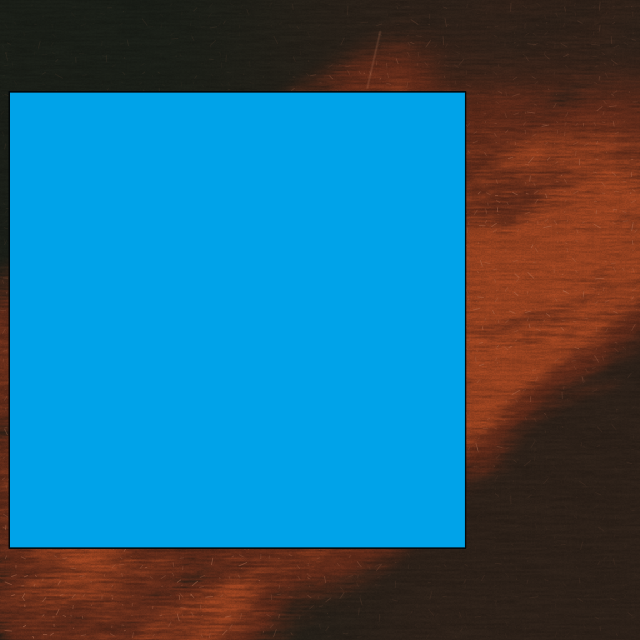
A WebGL 1 fragment shader for this background:

```glsl
precision highp float;

uniform vec2 u_resolution;

const vec3 SHADOW = vec3(0.10, 0.115, 0.09);
const vec3 UMBER = vec3(0.17, 0.125, 0.095);
const vec3 MAHOGANY = vec3(0.36, 0.16, 0.095);
const vec3 COPPER = vec3(0.58, 0.25, 0.12);
const vec3 SCRATCH = vec3(0.72, 0.46, 0.34);
const vec3 PANEL_BLUE = vec3(0.0, 0.64, 0.914);
const vec3 OUTLINE = vec3(0.01, 0.03, 0.04);

float hash(vec2 p) {
  return fract(sin(dot(p, vec2(127.1, 311.7))) * 43758.545);
}

float noise(vec2 p) {
  vec2 i = floor(p);
  vec2 f = fract(p);
  f = f * f * (3.0 - 2.0 * f);
  float low = mix(hash(i), hash(i + vec2(1.0, 0.0)), f.x);
  float high = mix(hash(i + vec2(0.0, 1.0)), hash(i + 1.0), f.x);
  return mix(low, high, f.y);
}

float fbm(vec2 p) {
  float sum = 0.0;
  float amplitude = 0.5;
  for (int i = 0; i < 5; i++) {
    sum += amplitude * noise(p);
    p = p * 2.03 + 17.3;
    amplitude *= 0.5;
  }
  return sum;
}

float segmentDistance(vec2 p, vec2 a, vec2 b) {
  vec2 along = b - a;
  float t = clamp(dot(p - a, along) / dot(along, along), 0.0, 1.0);
  return length(p - a - along * t);
}

float boxDistance(vec2 p, vec2 center, vec2 halfSize) {
  vec2 d = abs(p - center) - halfSize;
  return length(max(d, 0.0)) + min(max(d.x, d.y), 0.0);
}

// Diagonal beam with soft shadows above, below and at the upper right
float beamLight(vec2 p, float wobble) {
  float above = p.y - 0.61 - 0.6 * p.x + 0.06 * wobble;
  float below = p.y - 0.05 - 0.9 * (p.x - 0.55) + 0.14 * wobble;
  float light = 1.0 - smoothstep(-0.11, 0.02, above);
  light *= smoothstep(-0.06, 0.2, below);
  float corner = smoothstep(0.72, 0.94, p.y + 0.1 * wobble);
  light *= 1.0 - 0.85 * corner * smoothstep(0.54, 0.72, p.x);
  float leftShade = smoothstep(0.1, 0.5, p.y) * (1.0 - smoothstep(0.0, 0.3, p.x));
  return light * (1.0 - 0.35 * leftShade);
}

// Short marks at random angles, one per grid cell
float scratches(vec2 p, float cells, float width) {
  vec2 q = p * cells;
  vec2 cell = floor(q);
  float angle = 6.283 * hash(cell + 3.1);
  vec2 center = 0.3 + 0.4 * vec2(hash(cell + 7.7), hash(cell + 13.9));
  vec2 reach = vec2(cos(angle), sin(angle)) * 0.25 * hash(cell + 21.3) + 0.01;
  float d = segmentDistance(fract(q), center - reach, center + reach) / cells;
  float present = step(0.62, hash(cell + 31.7));
  return present * (1.0 - smoothstep(0.0, width, d));
}

vec3 woodColor(float light, float shade) {
  vec3 color = mix(SHADOW, UMBER, shade);
  color = mix(color, MAHOGANY, smoothstep(0.02, 0.45, light));
  return mix(color, COPPER, smoothstep(0.4, 0.95, light));
}

vec3 wood(vec2 p, float pixel) {
  // Cloudy stains rise gently to the right
  vec2 tilted = vec2(p.x + 0.35 * p.y, p.y - 0.35 * p.x);
  float cloud = fbm(tilted * vec2(6.0, 15.0) + 4.0) - 0.48;
  float light = beamLight(p, cloud);
  float hotSpot = exp(-dot((p - vec2(0.85, 0.61)) * vec2(3.5, 5.5),
                           (p - vec2(0.85, 0.61)) * vec2(3.5, 5.5)));
  float tone = light * (0.63 + 1.1 * cloud + 0.22 * hotSpot);

  // Fine horizontal grain
  float grain = noise(p * vec2(24.0, 330.0)) - 0.5;
  grain += 0.6 * (noise(p * vec2(90.0, 400.0)) - 0.5);
  tone += light * 0.16 * grain;
  vec3 color = woodColor(tone, smoothstep(0.2, 0.7, p.x));
  color *= 1.0 + 0.14 * grain + 0.1 * (hash(floor(p * 512.0)) - 0.5);

  // Worn flecks, a dusty corner and one long scratch
  float width = max(0.0013, pixel);
  float dust = exp(-dot(p, p) * 90.0);
  float wear = scratches(p, 38.0, width) * (0.08 + 0.3 * light);
  wear += scratches(p + 0.37, 65.0, width) * (0.04 + 0.2 * light + 0.35 * dust);
  float longMark = segmentDistance(p, vec2(0.574, 0.863), vec2(0.594, 0.95));
  wear += 0.22 * (1.0 - smoothstep(0.0, 0.003, longMark));
  return mix(color, SCRATCH, clamp(wear, 0.0, 0.7));
}

void main() {
  vec2 p = gl_FragCoord.xy / u_resolution;
  float pixel = 1.0 / min(u_resolution.x, u_resolution.y);
  vec3 color = wood(p, pixel);

  // Outlined flat panel
  float d = boxDistance(p, vec2(0.371, 0.5), vec2(0.3565));
  float fill = 1.0 - smoothstep(-0.5 * pixel, 0.5 * pixel, d);
  float line = 1.0 - smoothstep(0.0, pixel, abs(d) - 0.0004);
  color = mix(color, PANEL_BLUE, fill);
  color = mix(color, OUTLINE, line);
  gl_FragColor = vec4(color, 1.0);
}
```
